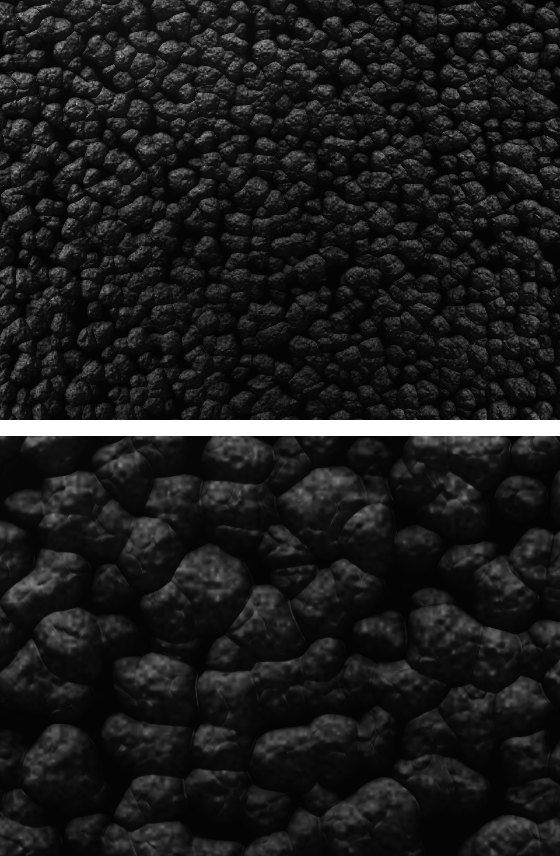
Top, the full canvas; bottom, a detail of the centre.
This texture is drawn by a Shadertoy shader. Its source:

```glsl
const float LUMP_DENSITY = 25.0;   // lumps per canvas height
const vec3 TINT = vec3(1.0, 1.0, 1.0);

float hash(vec2 p) {
    return fract(sin(dot(p, vec2(127.1, 311.7))) * 43758.5453);
}

vec2 hash2(vec2 p) {
    return vec2(hash(p), hash(p + 57.3));
}

float noise(vec2 p) {
    vec2 cell = floor(p), f = fract(p);
    f = f * f * (3.0 - 2.0 * f);
    float low = mix(hash(cell), hash(cell + vec2(1, 0)), f.x);
    float high = mix(hash(cell + vec2(0, 1)), hash(cell + vec2(1, 1)), f.x);
    return mix(low, high, f.y);
}

// Highest of the scattered domes above a point, in cell units
float domes(vec2 p) {
    vec2 cell = floor(p);
    float height = 0.0;
    for (int y = -1; y <= 1; y++) {
        for (int x = -1; x <= 1; x++) {
            vec2 id = cell + vec2(x, y);
            vec2 offset = p - id - 0.1 - 0.8 * hash2(id);
            float radius = mix(0.46, 0.86, hash(id + 19.7));
            float dome = sqrt(max(radius * radius - dot(offset, offset), 0.0));
            height = max(height, dome * mix(0.75, 1.2, hash(id + 83.1)));
        }
    }
    return height;
}

// Warped lumps with low knobs and a crumbly skin
float surface(vec2 p) {
    vec2 warp = vec2(noise(p * 34.0), noise(p * 34.0 + 41.0)) - 0.5;
    vec2 q = p + 0.016 * warp;
    float height = domes(q * LUMP_DENSITY) / LUMP_DENSITY;
    height += 0.2 * domes(q * 58.0 + 9.0) / 58.0;
    height += 0.004 * noise(p * 80.0) + 0.0026 * noise(p * 170.0);
    return height;
}

vec3 surfaceNormal(vec2 p, float height, float stepSize) {
    float right = surface(p + vec2(stepSize, 0.0));
    float up = surface(p + vec2(0.0, stepSize));
    return normalize(vec3(height - right, height - up, stepSize));
}

float softSpot(vec2 p, vec2 centre, vec2 size) {
    vec2 d = (p - centre) / size;
    return exp(-dot(d, d));
}

// Broad falloff of the light over the canvas
float exposure(vec2 uv) {
    float light = 0.34 + 0.08 * uv.y;
    light += 0.22 * softSpot(uv, vec2(0.27, 0.92), vec2(0.34, 0.38));
    light += 0.13 * softSpot(uv, vec2(0.0, 0.45), vec2(0.25, 0.5));
    light += 0.05 * softSpot(uv, vec2(0.9, 0.6), vec2(0.2, 0.4));
    light -= 0.14 * softSpot(uv, vec2(0.52, 0.2), vec2(0.3, 0.38));
    return light;
}

void mainImage(out vec4 fragColor, in vec2 fragCoord) {
    vec2 uv = fragCoord / iResolution.xy;
    vec2 p = fragCoord / iResolution.y;

    // Grazing light fans outwards from the lower middle
    vec2 fan = normalize(uv - vec2(0.55, 0.1) + vec2(-0.06, 0.35));
    vec3 lightDir = normalize(vec3(fan, 0.42));

    float height = surface(p);
    vec3 normal = surfaceNormal(p, height, 0.0026);
    float diffuse = max(dot(normal, lightDir), 0.0);
    float cavity = smoothstep(0.1, 0.85, height * LUMP_DENSITY);
    float lit = (pow(diffuse, 2.0) + 0.07 * normal.z) * cavity;

    // Fine grain, uneven patches and small wet glints
    float grain = mix(0.45, 1.35, noise(p * 300.0));
    float patches = mix(0.8, 1.15, noise(p * 9.0 + 5.0));
    float glint = pow(noise(p * 230.0 + 31.0), 6.0) * smoothstep(0.25, 0.75, diffuse);

    float light = exposure(uv);
    float tone = light * (lit * grain * patches + 0.7 * glint * cavity);
    float haze = 0.03 * softSpot(uv, vec2(0.28, 0.95), vec2(0.28, 0.3));
    tone += 0.014 + haze + 0.025 * cavity * noise(p * 260.0 + 7.0);
    tone = tone / (1.0 + 0.4 * tone);

    fragColor = vec4(TINT * tone, 1.0);
}
```
